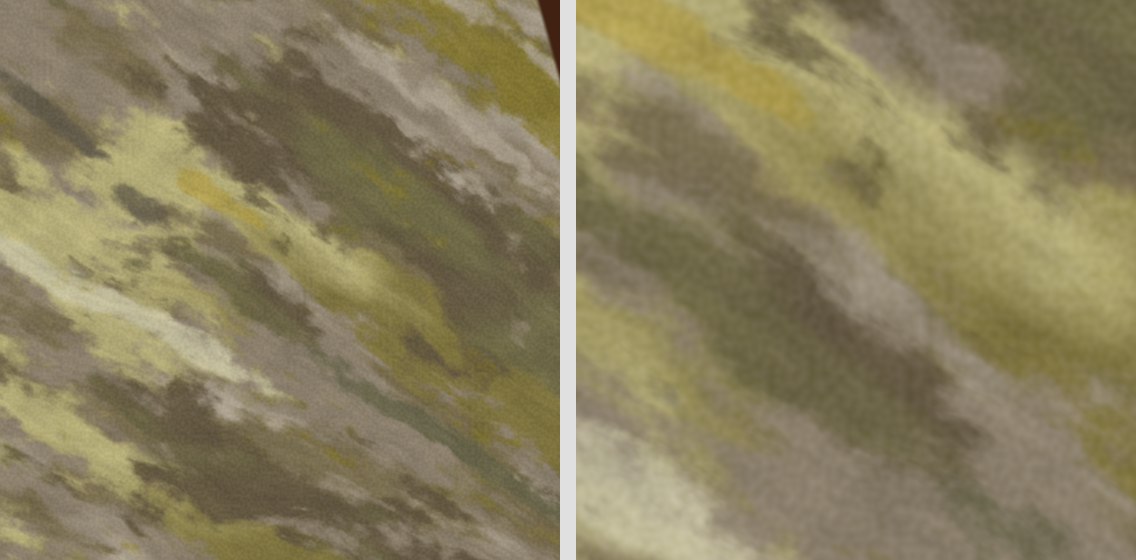
Left: the whole. Right: its middle third, enlarged.
Write a WebGL 1 fragment shader that draws this texture.

```glsl
precision highp float;
// Weathered abstract painting: soft diagonal sweeps of mauve, straw yellow,
// olive and umber. Broad ribbons follow a bent flow coordinate; stretched
// gradient noise breaks them into ragged brush marks, then adds fine grain.
uniform vec2 u_resolution;

vec2 randomGradient(vec2 cell) {
  float a = 6.2832 * fract(sin(dot(cell, vec2(127.1, 311.7))) * 43758.55);
  return vec2(cos(a), sin(a));
}

float gradientNoise(vec2 p) {
  vec2 i = floor(p), f = fract(p);
  vec2 w = f * f * f * (f * (f * 6.0 - 15.0) + 10.0);
  vec2 e = vec2(1.0, 0.0);
  float a = dot(randomGradient(i), f);
  float b = dot(randomGradient(i + e), f - e);
  float c = dot(randomGradient(i + e.yx), f - e.yx);
  float d = dot(randomGradient(i + 1.0), f - 1.0);
  return mix(mix(a, b, w.x), mix(c, d, w.x), w.y);
}

float fbm(vec2 p) {
  float sum = 0.0, amp = 0.6;
  for (int i = 0; i < 5; i++) {
    sum += amp * gradientNoise(p);
    p = mat2(1.9, 0.5, -0.5, 1.9) * p + 7.3;
    amp *= 0.52;
  }
  return sum;
}

// Soft ridge of the given width around a centre line
float ribbon(float x, float centre, float width) {
  x = (x - centre) / width;
  return exp(-x * x);
}

// Paint opacity with a feathered edge
float cover(float field) { return smoothstep(-0.13, 0.13, field); }

void main() {
  vec2 p = gl_FragCoord.xy / u_resolution;

  // Flow coordinates: t runs down a stroke, s across; low strokes lie flatter
  vec2 q = p + 0.035 * vec2(fbm(p * 4.0), fbm(p * 4.0 + 19.0));
  float t = dot(q, vec2(0.78, -0.62));
  float s = dot(q, vec2(0.62, 0.78));
  s -= t * mix(0.2, 0.04, smoothstep(0.45, 0.9, s));
  vec2 flow = vec2(t * 2.6, s * 8.0);
  float ragged = 0.42 * fbm(vec2(t * 10.0, s * 24.0) + 3.0)
               + 0.2 * fbm(p * 26.0);

  // Mauve ground with pale and brown clouds
  vec3 color = mix(vec3(0.54, 0.495, 0.42), vec3(0.67, 0.63, 0.56),
                   smoothstep(0.0, 0.45, fbm(flow + 11.0)));
  color = mix(color, vec3(0.45, 0.405, 0.28), 0.85 * cover(fbm(flow + 47.0) + 0.5 * ragged - 0.06));

  // Straw yellow sweeps, turning olive to the right
  float straw = 0.45 * ribbon(s, 0.75, 0.07) * smoothstep(-0.4, -0.2, t)
              + 0.42 * ribbon(s, 0.55, 0.1) * smoothstep(0.2, -0.1, t)
              + 0.4 * ribbon(s, 0.25, 0.07);
  straw = cover(straw + fbm(flow + 23.0) * 0.7 + ragged - 0.2);
  float oliveShift = smoothstep(-0.05, 0.35, t + 0.6 * fbm(flow + 5.0));
  vec3 strawColor = mix(vec3(0.71, 0.68, 0.47), vec3(0.49, 0.45, 0.24), oliveShift);
  color = mix(color, strawColor, straw * 0.95);

  // Umber masses with muted green passages
  float umber = 0.55 * ribbon(s, 0.93, 0.12) * smoothstep(-0.35, -0.05, t)
              + 0.5 * ribbon(s, 0.35, 0.07) * smoothstep(-0.1, 0.12, t)
              + 0.5 * ribbon(s, 0.63, 0.045) * ribbon(t, 0.06, 0.16);
  umber = cover(umber + fbm(flow * 1.1 + 61.0) * 0.65 + ragged - 0.24);
  float green = smoothstep(-0.1, 0.25, fbm(flow * 0.9 + 83.0));
  vec3 umberColor = mix(vec3(0.38, 0.335, 0.25), vec3(0.43, 0.41, 0.275), green);
  color = mix(color, umberColor, umber * 0.95);

  // Saturated olive field near the upper right, and thin olive scraps
  float olive = 0.5 * ribbon(s, 1.22, 0.08) + fbm(flow + 101.0) * 0.6 + ragged - 0.3;
  color = mix(color, vec3(0.51, 0.46, 0.17), 0.8 * cover(olive));

  // Cream ridges, one of them continuing as a dark green ribbon
  float cream = 0.5 * ribbon(s, 0.5, 0.03) * smoothstep(0.35, 0.0, t)
              + 0.42 * ribbon(s, 1.12, 0.033) + 0.42 * ribbon(s, 1.28, 0.025);
  cream = cover(cream + fbm(flow + 131.0) * 0.5 + ragged - 0.33);
  color = mix(color, mix(vec3(0.76, 0.74, 0.62), vec3(0.67, 0.63, 0.56),
                         smoothstep(0.8, 1.1, s)), cream * 0.87);
  float lowRibbon = 0.5 * ribbon(s, 0.6, 0.03) * smoothstep(0.08, 0.3, t);
  lowRibbon = cover(lowRibbon + fbm(flow + 151.0) * 0.3 + ragged - 0.31);
  color = mix(color, vec3(0.39, 0.38, 0.28), 0.85 * lowRibbon);

  // Two slate dabs down the slope and a faint ochre one beside them
  for (int i = 0; i < 3; i++) {
    float k = float(i);
    vec2 d = q - vec2(0.1 + 0.15 * k, 0.79 - 0.225 * k + 0.075 * k * k);
    vec2 along = vec2(dot(d, vec2(0.78, -0.62)), dot(d, vec2(0.62, 0.78)));
    vec2 size = vec2(0.115 - 0.1 * k + 0.04 * k * k, 0.018);
    float dab = length(along / size) + ragged * 3.0;
    vec3 dabColor = mix(vec3(0.38, 0.355, 0.29), vec3(0.66, 0.58, 0.24), step(1.5, k));
    color = mix(color, dabColor, (0.9 - 0.12 * k) * smoothstep(1.35, 0.6, dab));
  }

  // Bristle streaks, surface mottling and fine grain
  float bristle = gradientNoise(vec2(t * 14.0, s * 75.0));
  color *= 1.0 + 0.07 * bristle + 0.11 * fbm(p * 16.0);
  color += 0.045 * gradientNoise(p * 170.0) * vec3(1.0, 0.9, 1.2);

  // Dark red-brown surface beyond the canvas edge
  float edge = p.x - 0.96 - 0.28 * (1.0 - p.y);
  color = mix(color, vec3(0.25, 0.13, 0.07), smoothstep(-0.005, 0.005, edge));
  gl_FragColor = vec4(color, 1.0);
}
```
